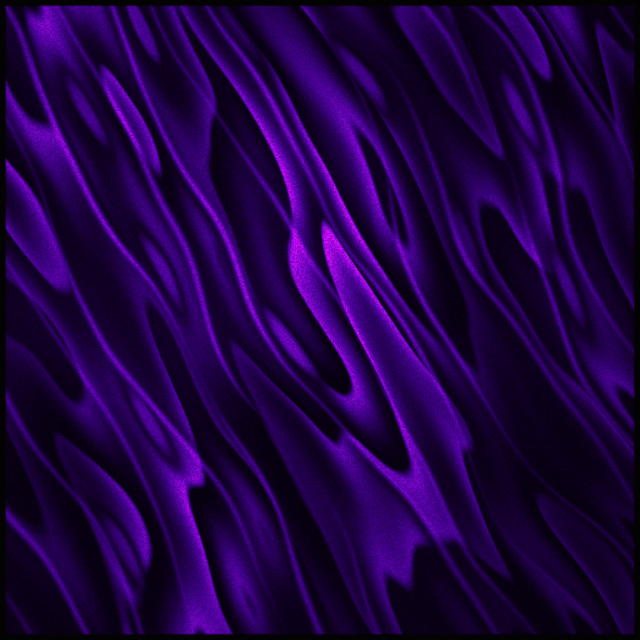
Give the GLSL for this background, as a WebGL 1 fragment shader.

```glsl
precision highp float;
// Draws slanted, folded violet veils with thin glowing filaments on near-black.

uniform vec2 u_resolution;

const vec2  STREAK_DIR     = vec2(0.5, -0.866); // long axis of the streaks
const float BEND           = 0.075;  // sideways meander of the flow
const float KINK           = 0.012;  // smaller, quicker meander
const vec2  VEIL_FREQ      = vec2(9.5, 1.7);  // across, along
const vec2  DETAIL_FREQ    = vec2(20.0, 3.2);
const float FOLDS          = 2.3;    // folds per unit of veil height
const float FOLD_EDGE      = 0.13;   // softness of the steep fold side
const float FILAMENTS      = 12.0;   // filaments per unit across
const float FILAMENT_WIDTH = 0.0030;
const float SHADOW_WIDTH   = 0.011;
const vec2  SPINDLE_GRID   = vec2(7.0, 3.0);
const vec2  SPINDLE_SIZE   = vec2(0.014, 0.075);
const float SPINDLE_SHARE  = 0.4;
const vec2  LIGHT_CENTRE   = vec2(0.38, 0.56);
const float LIGHT_FALLOFF  = 4.5;
const float BASE_LEVEL     = 0.045;
const float EXPOSURE       = 1.4;
const float GRAIN_CELLS    = 512.0;
const float GRAIN          = 0.13;
const float FRAME          = 0.009;

float hash(vec2 p) {
  vec3 q = fract(vec3(p.xyx) * 0.1031);
  q += dot(q, q.yzx + 33.33);
  return fract((q.x + q.y) * q.z);
}

float cornerSlope(vec2 cell, vec2 offset) {
  float angle = 6.28318 * hash(cell + 71.0);
  return dot(vec2(cos(angle), sin(angle)), offset);
}

// Gradient noise, roughly -0.7 to 0.7
float noise(vec2 p) {
  vec2 i = floor(p), f = p - i;
  vec2 u = f * f * f * (f * (f * 6.0 - 15.0) + 10.0);
  vec2 e = vec2(1.0, 0.0);
  return mix(mix(cornerSlope(i, f), cornerSlope(i + e, f - e), u.x),
             mix(cornerSlope(i + e.yx, f - e.yx), cornerSlope(i + 1.0, f - 1.0), u.x), u.y);
}

// Canvas position to (across, along) streak coordinates
vec2 streakCoords(vec2 p) {
  vec2 s = vec2(dot(p, vec2(-STREAK_DIR.y, STREAK_DIR.x)), dot(p, STREAK_DIR));
  s.x += BEND * noise(s * vec2(1.6, 2.2) + 4.7) + KINK * noise(s * vec2(5.0, 6.0) + 19.0);
  return s;
}

// Folded sheets: steep on one side, fading on the other
float veils(vec2 s) {
  float height = noise(s * VEIL_FREQ + 8.3) + 0.35 * noise(s * DETAIL_FREQ + 31.0);
  float x = fract(height * FOLDS + 0.35);
  float fold = 1.75 * smoothstep(0.0, FOLD_EDGE, x) * pow(1.0 - x, 2.6);
  float density = smoothstep(-0.35, 0.4, noise(s * vec2(5.0, 1.8) + 53.0));
  return fold * (0.2 + 1.2 * density);
}

// Scattered bright lenses, each inside a dark pocket
float addSpindles(float level, vec2 s) {
  vec2 g = s * SPINDLE_GRID;
  g.y += 0.5 * mod(floor(g.x), 2.0);
  vec2 cell = floor(g);
  vec2 jitter = 0.25 * (vec2(hash(cell + 3.0), hash(cell + 17.0)) - 0.5);
  vec2 d = (fract(g) - 0.5 - jitter) / SPINDLE_GRID;
  float e = length(d / SPINDLE_SIZE);
  float present = step(hash(cell + 41.0), SPINDLE_SHARE);
  float glow = mix(0.4, 1.2, hash(cell + 29.0)) * smoothstep(1.1, 0.3, e);
  return mix(level, level * smoothstep(0.7, 1.8, e) + glow, present);
}

// Long wandering lines with a dark groove on one side
float addFilaments(float level, vec2 s) {
  float lane = floor(s.x * FILAMENTS);
  float lines = 0.0;
  for (int k = -1; k <= 1; k++) {
    float id = lane + float(k);
    float wander = 0.9 * noise(vec2(s.y * 2.2, id * 7.31 + 0.5));
    float d = s.x - (id + 0.5 + wander) / FILAMENTS;
    float vary = noise(vec2(s.y * 2.4 + 13.0, id * 3.77));
    float strength = smoothstep(-0.5, 0.2, vary) * mix(0.5, 1.1, hash(vec2(id + 60.0, 5.0)));
    float width = FILAMENT_WIDTH * (1.4 + 1.2 * vary);
    float side = hash(vec2(id + 90.0, 2.0)) < 0.5 ? -1.0 : 1.0;
    float groove = (d - side * 0.8 * SHADOW_WIDTH) / SHADOW_WIDTH;
    level *= 1.0 - 0.9 * strength * exp(-groove * groove);
    lines += strength * (0.85 * exp(-d * d / (width * width)) + 0.10 * exp(-abs(d) / 0.009));
  }
  return level + lines;
}

// Violet ramp turning magenta at the brightest levels
vec3 violet(float v) {
  float v2 = v * v;
  return vec3(0.44 * v + 0.48 * v2 * v2 * v, 0.05 * v2 * v2, v);
}

void main() {
  vec2 p = gl_FragCoord.xy / u_resolution;
  vec2 s = streakCoords(p);

  float level = addFilaments(addSpindles(veils(s), s), s);

  // Uneven lighting, dimmer toward the lower right
  vec2 away = p - LIGHT_CENTRE;
  float light = 0.3 + 0.8 * exp(-LIGHT_FALLOFF * dot(away, away));
  light *= 1.0 - 0.5 * smoothstep(0.1, 0.9, p.x - p.y);
  float haze = 0.08 * smoothstep(-0.3, 0.5, noise(p * 3.0 + 77.0));
  float v = 1.0 - exp(-EXPOSURE * (BASE_LEVEL + light * (level + haze)));

  // Fine grain and dark frame
  float grain = hash(floor(p * GRAIN_CELLS)) - 0.5;
  v = clamp(v * (1.0 + GRAIN * grain) + 0.3 * GRAIN * grain, 0.0, 1.0);
  vec2 border = min(p, 1.0 - p);
  float inside = smoothstep(FRAME - 0.002, FRAME + 0.002, min(border.x, border.y));
  gl_FragColor = vec4(mix(vec3(0.012), violet(v), inside), 1.0);
}
```
